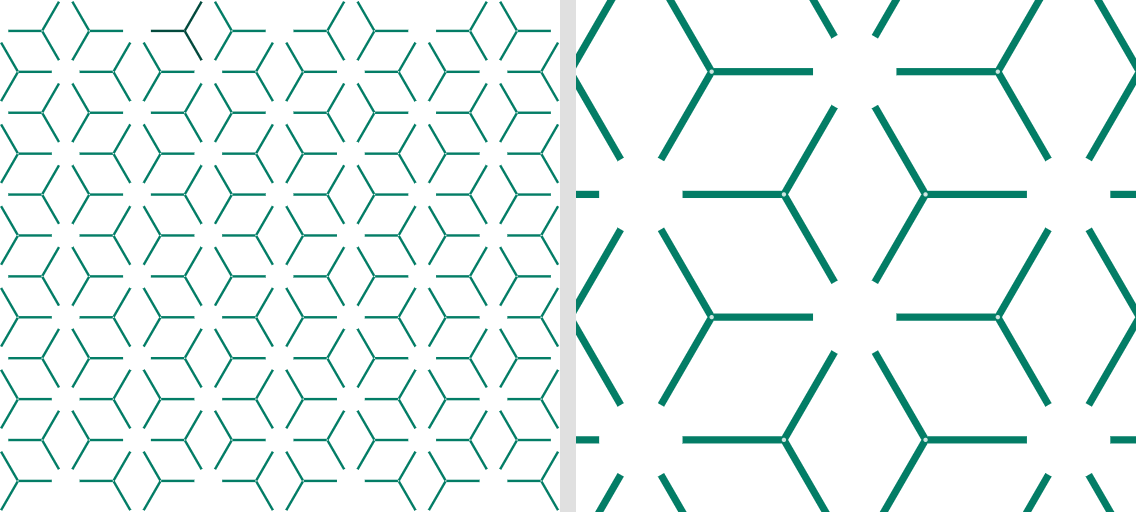
Left, the full canvas; right, a detail of the centre.
Give the GLSL for this pattern, as a Shadertoy shader.

```glsl
// Open lattice of three-armed stars in mirrored pairs, green on white.
// Two staggered rectangular grids are folded so that one arm pair, measured
// as box distances, draws every star; one star in the top row is darker.

#define ROWS 12.0          // rows of stars down the canvas
#define ROW_STEP 0.0799    // row spacing, in canvas heights
#define PAIR_STEP 0.2785   // spacing of pairs along a row
#define FIRST_PAIR vec2(0.1283, 0.0604) // first pair, from the top left
#define HALF_GAP 0.0461    // pair centre to star centre
#define ARM_LENGTH 0.0660
#define HALF_WIDTH 0.00235
#define DOT_RADIUS 0.0014  // pale dot in each joint
#define INK vec3(0.01, 0.49, 0.40)
#define DARK_INK vec3(0.01, 0.29, 0.24)
#define PAPER vec3(1.0)

// Square-ended arm from the origin along a unit direction
float armDistance(vec2 p, vec2 dir) {
    vec2 local = vec2(dot(p, dir), dot(p, vec2(-dir.y, dir.x)));
    vec2 d = abs(local - vec2(0.5 * ARM_LENGTH, 0.0))
           - vec2(0.5 * ARM_LENGTH, HALF_WIDTH);
    return length(max(d, 0.0)) + min(max(d.x, d.y), 0.0);
}

// Three arms, the lower diagonal folded onto the upper one
float starDistance(vec2 p) {
    p.y = abs(p.y);
    return min(armDistance(p, vec2(1.0, 0.0)),
               armDistance(p, vec2(-0.5, 0.8660)));
}

float coverage(float d, float pixel) {
    return clamp(0.5 - d / pixel, 0.0, 1.0);
}

void mainImage(out vec4 fragColor, in vec2 fragCoord) {
    float pixel = 1.0 / iResolution.y;
    vec2 p = vec2(fragCoord.x, iResolution.y - fragCoord.y) * pixel;
    vec2 cellSize = vec2(PAIR_STEP, 2.0 * ROW_STEP);
    vec3 color = PAPER;

    // Even rows, then odd rows shifted by half a cell
    for (int k = 0; k < 2; k++) {
        float stagger = float(k);
        vec2 grid = (p - FIRST_PAIR) / cellSize - 0.5 * stagger;
        vec2 cell = floor(grid + 0.5);
        vec2 local = (grid - cell) * cellSize;
        float row = 2.0 * cell.y + stagger;
        if (row < 0.0 || row >= ROWS) continue;

        // Mirror the pair onto its right-hand star
        vec2 star = vec2(abs(local.x) - HALF_GAP, local.y);
        bool isDark = row == 0.0 && cell.x == 1.0 && local.x < 0.0;

        float line = coverage(starDistance(star), pixel);
        color = mix(color, isDark ? DARK_INK : INK, line);
        float dotMask = coverage(length(star) - DOT_RADIUS, pixel);
        color = mix(color, PAPER, isDark ? 0.0 : 0.8 * dotMask);
    }
    fragColor = vec4(color, 1.0);
}
```
